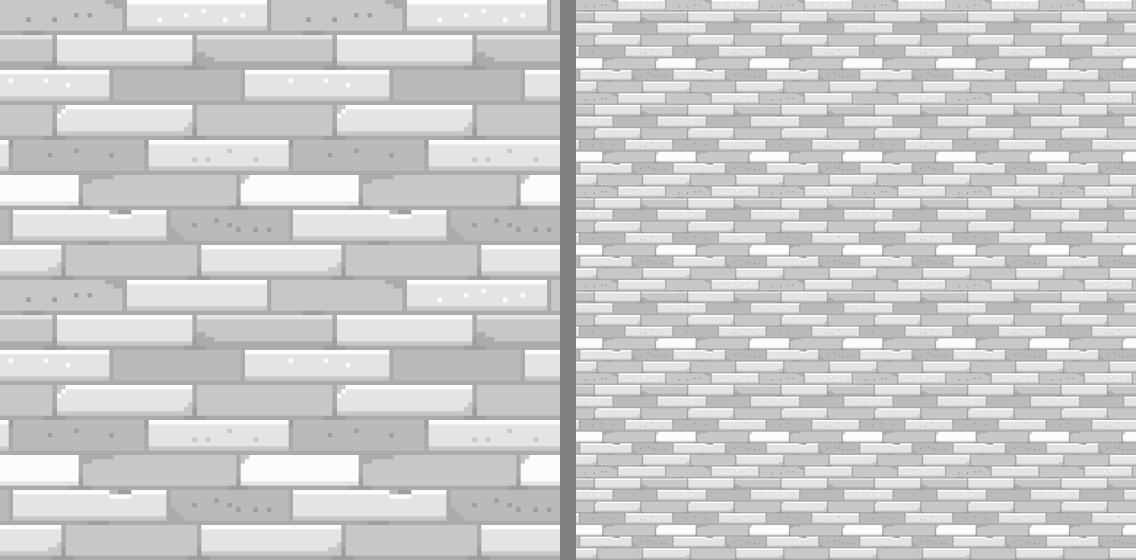
Left, the tile; right, the same tile 3 across and 3 down.
Write a Shadertoy shader that draws this texture.

```glsl
// Pixel-art wall of pale grey bricks in staggered courses, with chips, pits and shaded mortar.

const float GRID = 128.0;   // art cells across the canvas
const float PERIOD = 64.0;  // cells before the pattern repeats
const float COURSE = 8.0;   // cells per course, the last one is mortar

const float WHITE = 0.99;
const float LIGHT = 0.895;
const float MID = 0.78;
const float DARK = 0.73;
const float MORTAR = 0.67;
const float SHADOW = 0.62;

// First cell of the pale and of the grey brick in each course
const float PALE_START[8] = float[8](29.0, 13.0, 56.0, 13.0, 34.0, 55.0, 3.0, 46.0);
const float GREY_START[8] = float[8](62.0, 45.0, 26.0, 45.0, 3.0, 19.0, 39.0, 15.0);

// Pits per brick in each course
const int PALE_PITS[8] = int[8](5, 0, 3, 0, 4, 0, 0, 0);
const int GREY_PITS[8] = int[8](4, 0, 0, 0, 3, 0, 6, 0);

float hash(vec2 p) {
    return fract(sin(dot(p, vec2(12.99, 78.23))) * 4375.85);
}

// Stepped corner: q counts cells inwards from the corner
bool chip(vec2 q, float size, float slope) {
    return q.x < size - slope * q.y;
}

// Single-cell pits spread along a brick
bool pitted(vec2 q, float width, int count, float seed) {
    bool hit = false;
    for (int i = 0; i < count; i++) {
        float k = float(i);
        float along = (k + 0.6 * hash(vec2(k, seed))) / float(count);
        vec2 pit = floor(vec2(width * (0.22 + 0.68 * along), 2.0 + 3.0 * hash(vec2(seed, k + 4.0))));
        hit = hit || q == pit;
    }
    return hit;
}

// Horizontal and vertical joints, darker around the crossings
float mortarTone(vec2 q, float x, float width, int row) {
    bool odd = row % 2 == 1;
    bool crossing = odd && (q.x < 2.0 || q.x > width - 3.0);
    bool stain = row % 6 == 0 && abs(x - 7.0 - 2.5 * float(row)) < 3.0;
    bool bed = q.y == COURSE - 1.0;
    bool foot = odd && q.y > 4.0;
    bool head = row == 4 && q.y < 2.0;
    return (bed ? crossing || stain : foot || head) ? SHADOW : MORTAR;
}

float paleTone(vec2 q, float width, int row, bool clean) {
    vec2 far = vec2(width - 1.0, 6.0) - q;  // from the lower right corner
    float tone = row == 5 ? WHITE : LIGHT;
    if (q.y == 0.0) tone = WHITE;
    if (q.y == 6.0) tone = row == 5 ? LIGHT : MID;
    if (!clean && pitted(q, width, PALE_PITS[row], float(row))) tone = row == 4 ? MID : WHITE;
    if (row == 3) {
        if (chip(q, 3.0, 1.0)) tone = WHITE;
        if (chip(q, 2.0, 1.0)) tone = MID;
        if (chip(far, 3.0, 1.0)) tone = MID;
    }
    if (row == 5 && chip(q, 2.0, 1.0)) tone = MID;
    if (row == 7 && chip(far, 5.0, 2.0)) tone = MID;
    // Notch in the upper edge
    if (row == 6 && abs(q.x - 24.0) < 3.0 && q.y < 2.0)
        tone = q.y == 1.0 ? WHITE : (q.x > 23.0 ? SHADOW : DARK);
    return tone;
}

float greyTone(vec2 q, float width, int row, bool clean) {
    vec2 right = vec2(width - 1.0 - q.x, q.y);
    vec2 low = vec2(q.x, 6.0 - q.y);
    float tone = row > 0 && row % 2 == 0 ? DARK : MID;
    if (row == 1 && q.y == 0.0) tone = LIGHT;
    if (row == 1 && q.y == 6.0) tone = MORTAR;
    if (!clean && pitted(q, width, GREY_PITS[row], float(row) + 9.0)) tone = SHADOW;
    bool broken = (row == 0 && chip(right, 4.0, 2.0))
               || (row == 1 && chip(low, 6.0, 2.0))
               || (row == 5 && chip(q, 7.0, 5.0))
               || (row == 6 && chip(low, 3.0, 1.0));
    return broken ? MORTAR : tone;
}

// Grey value of the wall; uv has its origin at the upper left
float wall(vec2 uv) {
    vec2 cell = mod(floor(uv * GRID), GRID);
    float course = floor(cell.y / COURSE);
    int row = int(course) % 8;
    float x = mod(cell.x, PERIOD);

    // Whichever brick started last owns this cell
    float fromPale = mod(x - PALE_START[row], PERIOD);
    float fromGrey = mod(x - GREY_START[row], PERIOD);
    bool pale = fromPale < fromGrey;
    float gap = PALE_START[row] - GREY_START[row];
    float width = mod(pale ? -gap : gap, PERIOD) - 1.0;
    vec2 q = vec2(min(fromPale, fromGrey), mod(cell.y, COURSE));

    // One stretch of the middle course is free of pits
    bool clean = course == 8.0 && abs(cell.x - 60.5) < 32.0;
    if (q.y == COURSE - 1.0 || q.x == width) return mortarTone(q, x, width, row);
    return pale ? paleTone(q, width, row, clean) : greyTone(q, width, row, clean);
}

void mainImage(out vec4 fragColor, in vec2 fragCoord) {
    // 3 x 3 supersampling smooths the cell edges at any size
    float sum = 0.0;
    for (int i = 0; i < 9; i++) {
        vec2 shift = (vec2(i % 3, i / 3) - 1.0) / 3.0;
        vec2 uv = (fragCoord + shift) / iResolution.xy;
        sum += wall(vec2(uv.x, 1.0 - uv.y));
    }
    fragColor = vec4(vec3(sum / 9.0), 1.0);
}
```
